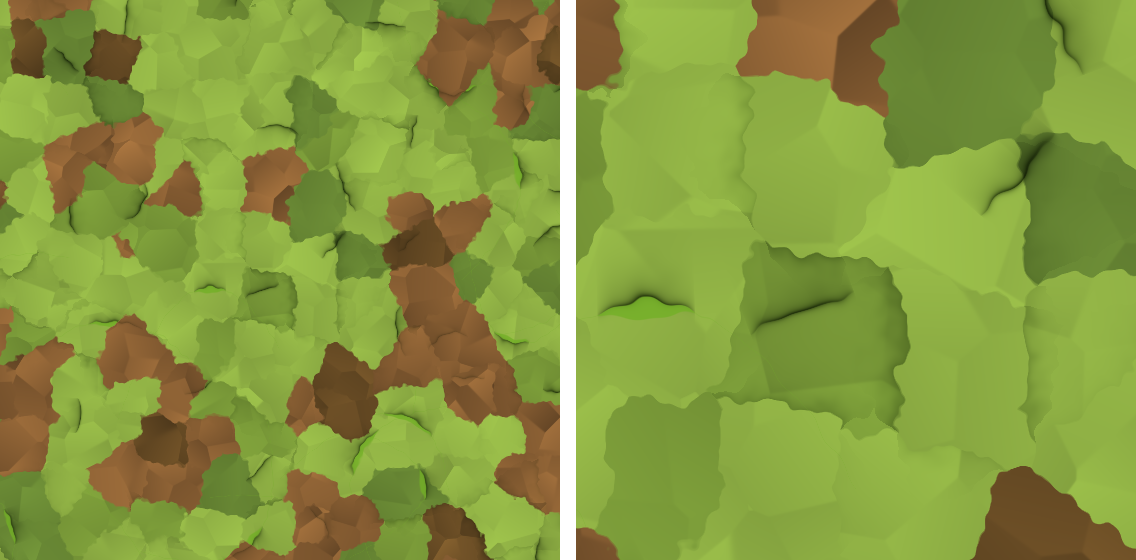
Left: the whole. Right: its middle third, enlarged.
This texture is drawn by a WebGL 2 fragment shader. Its source:

```glsl
#version 300 es
precision highp float;
// Ragged overlapping patches of grass and bare soil with crisp facets and creases.

uniform vec2 u_resolution;
out vec4 fragColor;

vec3 hash3(vec2 cell) {
  uvec3 v = uvec3(ivec3(ivec2(floor(cell)), 11));
  v = v * 1664525u + 1013904223u;
  v += v.yzx * v.zxy;
  v ^= v >> 16u;
  v.x += v.y * v.z;
  v.y += v.z * v.x;
  v.z += v.x * v.y;
  return vec3(v >> 16u) / 65536.0;
}

float gradientDot(vec2 corner, vec2 offset) {
  return dot(hash3(corner).xy * 2.0 - 1.0, offset);
}

float gradientNoise(vec2 p) {
  vec2 i = floor(p), f = p - i;
  vec2 s = f * f * f * (f * (f * 6.0 - 15.0) + 10.0);
  vec2 e = vec2(1, 0);
  return mix(mix(gradientDot(i, f), gradientDot(i + e, f - e), s.x),
             mix(gradientDot(i + e.yx, f - e.yx), gradientDot(i + 1.0, f - 1.0), s.x), s.y);
}

vec2 noisePair(vec2 p) {
  return vec2(gradientNoise(p), gradientNoise(p + 31.7));
}

mat2 rotation(float a) {
  return mat2(cos(a), sin(a), -sin(a), cos(a));
}

// Flat colour of one patch: clustered soil, otherwise one of three greens
vec3 patchColor(vec2 id) {
  vec3 h = hash3(id + 200.0);
  float soil = gradientNoise(id * 0.37 + 5.3) + (h.x - 0.5) * 0.6;
  vec3 brown = h.y < 0.17 ? vec3(0.40, 0.29, 0.14) : vec3(0.535, 0.37, 0.20);
  vec3 green = h.y < 0.17 ? vec3(0.40, 0.52, 0.20)
             : h.y < 0.34 ? vec3(0.475, 0.60, 0.22) : vec3(0.565, 0.695, 0.27);
  return (soil > 0.125 ? brown : green) * (0.97 + 0.06 * h.z);
}

// Tilted planes with narrow joints that give each patch a folded surface
float facetTone(vec2 p, vec2 id) {
  p = p * 1.35 + hash3(id + 70.0).xy * 40.0;
  float sum = 0.0, total = 0.0;
  for (int y = -1; y <= 1; y++)
  for (int x = -1; x <= 1; x++) {
    vec2 cell = floor(p) + vec2(x, y);
    vec3 h = hash3(cell + 500.0);
    vec2 d = p - cell - h.xy;
    float weight = exp(-80.0 * dot(d, d));
    sum += weight * ((h.z - 0.5) * 0.10 + dot(d, h.yx - 0.5) * 0.22);
    total += weight;
  }
  return sum / max(total, 1e-30);
}

vec3 shadePatch(vec2 p, vec2 id, vec2 neighbour, float gap) {
  vec3 color = patchColor(id);
  float soil = smoothstep(0.0, 0.08, color.r - color.g);
  color *= 1.0 + facetTone(p, id) * (0.85 + 1.1 * soil);
  // Low patches are shaded by the higher patch beside them
  float drop = max(hash3(neighbour + 90.0).x - hash3(id + 90.0).x - 0.4, 0.0);
  return color * mix(vec3(1), vec3(0.35, 0.42, 0.25), drop * exp(-gap * 6.0));
}

// Curved folds with a shaded side and, at times, a vivid lip
vec3 addCreases(vec3 color, vec2 p, float pixel) {
  float grass = smoothstep(0.0, 0.08, color.g - color.r);
  for (int y = -1; y <= 1; y++)
  for (int x = -1; x <= 1; x++) {
    vec2 cell = floor(p) + vec2(x, y);
    vec3 h = hash3(cell + 900.0), k = hash3(cell + 950.0);
    if (h.z > 0.45) continue;
    vec2 d = rotation(k.x * 6.2832) * (p - cell - h.xy);
    d.y += d.x * d.x * (k.y - 0.5) * 3.0 + 0.07 * gradientNoise(p * 7.0);
    float along = max(1.0 - pow(d.x / (0.2 + 0.2 * k.z), 2.0), 0.0);
    float side = smoothstep(pixel, -pixel, d.y);
    float shadow = side * 0.4 * exp(-abs(d.y) * 11.0) + 0.6 * exp(-abs(d.y) * 70.0);
    color *= mix(vec3(1), vec3(0.16, 0.22, 0.06), shadow * sqrt(along) * (0.4 + 0.6 * grass));
    float lip = (1.0 - side) * smoothstep(pixel, -pixel, d.y - 0.08 * along);
    color = mix(color, vec3(0.45, 0.69, 0.15), lip * grass * step(k.y, 0.4) * 0.8);
  }
  return color;
}

void main() {
  vec2 uv = gl_FragCoord.xy / u_resolution.y;
  vec2 p = uv * 11.5 + 3.0;
  float pixel = 11.5 / u_resolution.y;

  // Broad bends, ripples and small teeth make the outlines ragged
  vec2 q = p + 0.3 * noisePair(p * 0.9);
  q += 0.11 * noisePair(p * 5.0 + 9.0) + 0.06 * noisePair(p * 10.0 + 80.0);

  // Two nearest patches under a squarish, randomly turned metric
  float first = 1e3, second = 1e3;
  vec2 firstId = vec2(0), secondId = vec2(0);
  for (int y = -2; y <= 2; y++)
  for (int x = -2; x <= 2; x++) {
    vec2 id = floor(q) + vec2(x, y);
    vec3 h = hash3(id), k = hash3(id + 300.0);
    vec2 d = rotation((k.x - 0.5) * 0.9) * (q - id - 0.5 - (h.xy - 0.5) * 0.85);
    d *= vec2(0.84 + 0.32 * k.y, 1.16 - 0.32 * k.y);
    float dist = mix(max(abs(d.x), abs(d.y)), length(d), 0.3) - 0.25 * h.z;
    if (dist < first) {
      second = first; secondId = firstId;
      first = dist; firstId = id;
    } else if (dist < second) {
      second = dist; secondId = id;
    }
  }

  float gap = second - first;
  vec3 color = mix(shadePatch(p, secondId, firstId, gap), shadePatch(p, firstId, secondId, gap),
                   0.5 + 0.5 * smoothstep(0.0, 1.4 * pixel, gap));
  color = addCreases(color, uv * 8.0 + 20.0, 8.0 / u_resolution.y);
  fragColor = vec4(color, 1);
}
```
